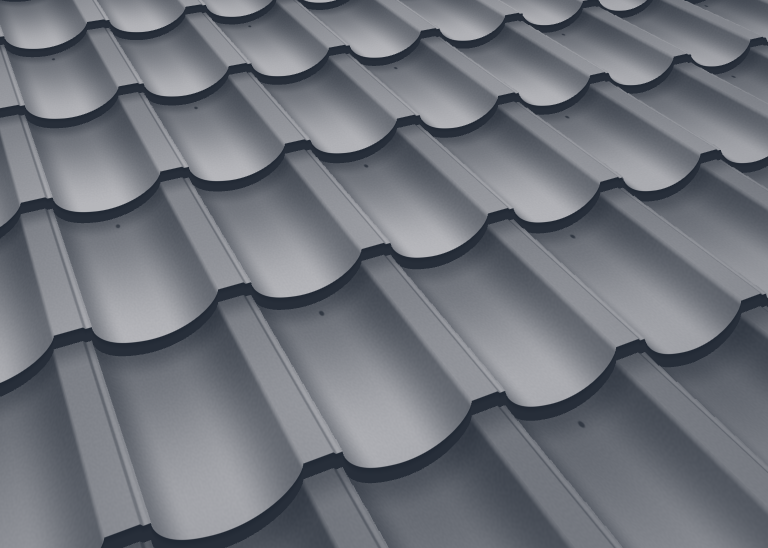
A WebGL 1 fragment shader for this texture:

```glsl
precision highp float;
// Overlapping rows of metal roof tiles in perspective: flat ribs, curved pans, dark lips.
// Each sample steps down through a repeating height field until it meets the sheet,
// then is shaded from its place within the tile.
uniform vec2 u_resolution;

// Maps a canvas point to (column, row) on a plane lying "drop" below the rib tops.
vec2 roofAt(vec2 p, float drop) {
  vec3 across = vec3(0.4093, -0.0575, 0.0901);
  vec3 upslope = vec3(-0.0657, -0.2071, 0.257);
  vec3 origin = vec3(0.2372, 0.9617 + drop, 1.0);
  vec3 q = vec3(p, 1.0);
  return vec2(dot(cross(upslope, origin), q), dot(cross(origin, across), q))
       / dot(cross(across, upslope), q);
}

// Position across the pan: -1 and 1 are its edges, beyond lies the rib.
float panCoord(float u) {
  return (fract(u) - 0.49) / 0.39;
}

// Depth of the sheet below the rib tops.
float sheetDrop(vec2 uv) {
  float t = panCoord(uv.x);
  float r = fract(uv.x + 0.5) - 0.5;
  float pan = 0.074 * pow(max(1.0 - t * t, 0.0), 0.6);
  float shoulder = 0.005 * smoothstep(0.045, 0.065, r) * (1.0 - smoothstep(0.1, 0.4, r));
  return pan + shoulder + 0.033 * fract(uv.y);
}

vec2 hashGradient(vec2 cell) {
  float a = 6.2832 * fract(sin(dot(cell, vec2(127.1, 311.7))) * 43758.5);
  return vec2(cos(a), sin(a));
}

float gradientNoise(vec2 p) {
  vec2 i = floor(p), f = fract(p);
  vec2 w = f * f * f * (f * (f * 6.0 - 15.0) + 10.0);
  vec2 e = vec2(1.0, 0.0);
  float low = mix(dot(hashGradient(i), f), dot(hashGradient(i + e.xy), f - e.xy), w.x);
  float high = mix(dot(hashGradient(i + e.yx), f - e.yx), dot(hashGradient(i + e.xx), f - e.xx), w.x);
  return mix(low, high, w.y);
}

// Brightness of the painted sheet.
float sheetLight(vec2 uv) {
  float t = panCoord(uv.x);
  float r = fract(uv.x + 0.5) - 0.5;
  float fv = fract(uv.y);

  // Curved pan, shaded toward both ribs and up under the next row.
  float pan = mix(1.03, 0.54, smoothstep(0.0, 1.0, fv));
  pan *= 1.0 - 0.5 * smoothstep(0.2, 1.0, t);
  pan *= 1.0 - 0.4 * smoothstep(0.45, 1.0, -t);

  // Flat rib with a fold along its right side.
  float rib = mix(0.86, 0.62, fv);
  rib -= 0.22 * (1.0 - smoothstep(0.004, 0.014, abs(r - 0.055)));
  rib += 0.08 * (1.0 - smoothstep(0.004, 0.014, abs(r - 0.078)));
  float light = mix(pan, rib, smoothstep(0.97, 1.01, abs(t)));

  // Shadow below the overlapping lip.
  light *= 1.0 - 0.34 * smoothstep(0.84, 1.0, fv);

  // Screws in alternate pans.
  float alternate = 1.0 - mod(floor(uv.x) + floor(uv.y) + 1.0, 2.0);
  float screw = length((fract(uv) - vec2(0.54, 0.92)) * vec2(1.0, 0.8));
  light *= 1.0 - 0.65 * alternate * (1.0 - smoothstep(0.008, 0.02, screw));

  // Paint grain and slow unevenness.
  return light + 0.035 * gradientNoise(uv * vec2(85.0, 70.0)) + 0.06 * gradientNoise(uv * 1.3);
}

vec3 roofColor(vec2 p) {
  // Coarse descent to the first point below the sheet.
  float depth = 0.0;
  for (int i = 0; i < 36; i++) {
    if (depth >= sheetDrop(roofAt(p, depth))) break;
    depth += 0.0035;
  }
  // Refine by bisection.
  float above = depth - 0.0035;
  for (int i = 0; i < 7; i++) {
    float middle = 0.5 * (above + depth);
    if (middle >= sheetDrop(roofAt(p, middle))) depth = middle;
    else above = middle;
  }
  vec2 uv = roofAt(p, depth);

  // A point far under the sheet's top lies on the upright face of a lip.
  float under = depth - sheetDrop(uv);
  float lip = smoothstep(0.001, 0.003, under);
  float glow = 1.05 - 0.3 * smoothstep(0.3, 1.1, length((p - vec2(0.5, 0.3)) * vec2(0.75, 1.0)));
  float light = mix(sheetLight(uv) * glow, 0.03 + 0.05 * smoothstep(0.02, 0.0, 0.02 - under), lip);
  return mix(vec3(0.11, 0.14, 0.185), vec3(0.66, 0.665, 0.685), clamp(light, 0.0, 1.1));
}

void main() {
  vec3 color = vec3(0.0);
  // Four samples on a rotated grid smooth the edges.
  for (int i = 0; i < 4; i++) {
    float n = float(i);
    vec2 grid = vec2(mod(n, 2.0), floor(n / 2.0)) * 0.56 - 0.28;
    vec2 point = gl_FragCoord.xy + mat2(0.89, 0.45, -0.45, 0.89) * grid;
    color += roofColor(vec2(point.x, u_resolution.y - point.y) / u_resolution.y);
  }
  gl_FragColor = vec4(color / 4.0, 1.0);
}
```
